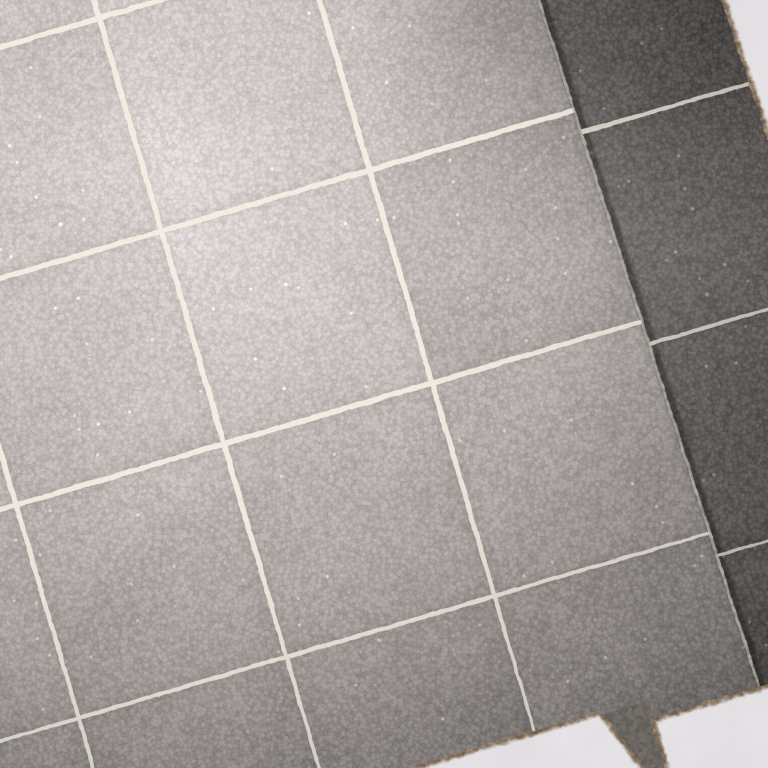
This texture is drawn by a Shadertoy shader. Its source:

```glsl
// Tilted grey stone floor tiles with pale grout, a dark border row, a wall and white sills.

// Lattice, in canvas units
const vec2 ORIGIN = vec2(0.5625, 0.5013);
const vec2 COLUMN_STEP = vec2(0.2708, -0.0794) * vec2(1.0, -1.0);
const vec2 ROW_STEP = vec2(0.0814, -0.2773);
const vec2 SPACING = vec2(0.2825, 0.289);     // perpendicular joint spacing
const float BORDER_SHIFT = 0.107;             // row offset of the border tiles

// Joints
const float JOINT_WIDE = 0.0036;              // half widths
const float JOINT_THIN = 0.0019;
const float JOINT_WOBBLE = 0.0011;

// Light and surface
const vec2 LIGHT_SPOT = vec2(0.22, 0.77);
const float LIGHT_PEAK = 0.83;
const float LIGHT_FALLOFF = 0.43;
const float BORDER_SHADE = 0.68;
const float GRAIN_SCALE = 190.0;
const float GRAIN_DEPTH = 0.17;

// Colours
const vec3 STONE_DARK = vec3(1.03, 0.985, 0.95);
const vec3 STONE_LIGHT = vec3(1.03, 0.995, 0.99);
const vec3 GROUT = vec3(0.96, 0.94, 0.90);
const vec3 GROUT_DIM = vec3(0.72, 0.70, 0.66);
const vec3 WHITE_PAINT = vec3(0.89, 0.88, 0.89);
const vec3 WORN_EDGE = vec3(0.52, 0.44, 0.36);
const vec3 GAP = vec3(0.42, 0.40, 0.38);

vec2 hash2(vec2 p) {
    vec3 q = fract(p.xyx * vec3(0.1031, 0.1030, 0.0973));
    q += dot(q, q.yzx + 33.33);
    return fract((q.xx + q.yz) * q.zy);
}

// Distance to the nearest scattered point, and that point's random value
vec2 cellular(vec2 p) {
    vec2 cell = floor(p), nearest = vec2(9.0, 0.0);
    for (int y = -1; y <= 1; y++)
    for (int x = -1; x <= 1; x++) {
        vec2 id = cell + vec2(x, y);
        vec2 point = hash2(id + 100.0);
        float d = length(id + point - p);
        if (d < nearest.x) nearest = vec2(d, fract(point.x * 17.0 + point.y * 31.0));
    }
    return nearest;
}

// Layered sines, roughly -1 to 1
float waves(vec2 p) {
    float sum = 0.0, gain = 0.5;
    for (int i = 0; i < 4; i++) {
        sum += gain * sin(p.x + 1.7 * sin(p.y)) * cos(p.y - 1.3 * sin(p.x * 0.8));
        p = mat2(1.5, 1.1, -1.1, 1.5) * p + 2.3;
        gain *= 0.55;
    }
    return sum;
}

float coverage(float inside, float pixel) {
    return smoothstep(-pixel, pixel, inside);
}

void mainImage(out vec4 fragColor, in vec2 fragCoord) {
    vec2 p = fragCoord / iResolution.xy;
    float pixel = 0.8 / min(iResolution.x, iResolution.y);
    vec2 tile = inverse(mat2(COLUMN_STEP, ROW_STEP)) * (p - ORIGIN);
    float wobble = JOINT_WOBBLE * waves(p * 70.0);
    float rough = waves(p * 190.0);

    // Signed distances of the joints; the border row is shifted along its edge
    float edge = (tile.x - 1.009 - 0.025 * tile.y) * SPACING.x;
    float border = coverage(edge, pixel);
    float row = tile.y - BORDER_SHIFT * step(0.0, edge);
    float column = min(tile.x, 0.4);
    float rowDist = abs((row - round(row)) * SPACING.y + wobble);
    float columnDist = abs((tile.x - round(column)) * SPACING.x + wobble);
    float edgeDist = abs(edge + wobble);

    // Stone lit from the upper left, with blotches, grain and pale specks
    float light = LIGHT_PEAK - LIGHT_FALLOFF * pow(length(p - LIGHT_SPOT), 1.5);
    light -= 0.12 * smoothstep(0.42, 0.75, p.x) * smoothstep(0.65, 1.0, p.y);
    light *= mix(1.0, BORDER_SHADE, border);
    vec2 id = vec2(floor(column) + 3.0 * step(0.0, edge), floor(row));
    light += 0.035 * (hash2(id + 40.0).x - 0.5) + 0.028 * waves(p * 11.0 + id);
    vec2 grain = cellular(p * GRAIN_SCALE);
    light += GRAIN_DEPTH * (0.45 * (grain.y - 0.5) + 0.5 * (0.48 - grain.x));
    vec2 speck = cellular(p * 42.0);
    light += 0.16 * step(0.93, speck.y) * smoothstep(0.13, 0.05, speck.x);
    light *= 1.0 - 0.10 * exp(-min(min(rowDist, columnDist), edgeDist) / 0.006);
    vec3 color = light * mix(STONE_DARK, STONE_LIGHT, light);

    // Grout thins and dims away from the light
    float dim = smoothstep(0.35, 1.0, length(p - LIGHT_SPOT));
    float halfWidth = mix(JOINT_WIDE, JOINT_THIN, dim) * (1.0 + 0.25 * rough);
    float joint = coverage(halfWidth - min(rowDist, columnDist), pixel);
    float seam = coverage(JOINT_THIN * (1.0 + 0.4 * rough) - edgeDist, pixel);
    color *= 1.0 - 0.3 * smoothstep(0.009, 0.002, abs(edge - 0.004));
    color = mix(color, mix(GROUT, GROUT_DIM, 0.6 * dim + 0.3 * border), joint * 0.95);
    color = mix(color, GROUT_DIM, seam * (0.75 + 0.25 * rough));

    // Wall beyond the border, and two sills with a dark gap between them
    float wall = (tile.x - 1.803 - 0.034 * (tile.y + 0.62)) * SPACING.x;
    float leftSill = min((tile.y - 1.632) * SPACING.y,
                         (0.319 + 0.40 * (tile.y - 1.632) - tile.x) * SPACING.x);
    float rightSill = min((tile.y - 1.727) * SPACING.y, (tile.x - 0.53) * SPACING.x);
    float gap = min((tile.y - 1.65) * SPACING.y, (0.55 - tile.x) * SPACING.x);
    gap = min(gap, (tile.x - 0.30) * SPACING.x);
    color = mix(color, GAP * (0.9 + 0.2 * grain.y), coverage(gap, pixel));
    float paint = max(wall, max(leftSill, rightSill)) + 0.002 * rough;
    color = mix(color, WORN_EDGE + 0.15 * rough, coverage(paint, pixel));
    vec3 paintColor = WHITE_PAINT * (1.0 + 0.02 * waves(p * 25.0));
    color = mix(color, paintColor, smoothstep(0.002, 0.009, paint));

    fragColor = vec4(clamp(color, 0.0, 1.0), 1.0);
}
```
